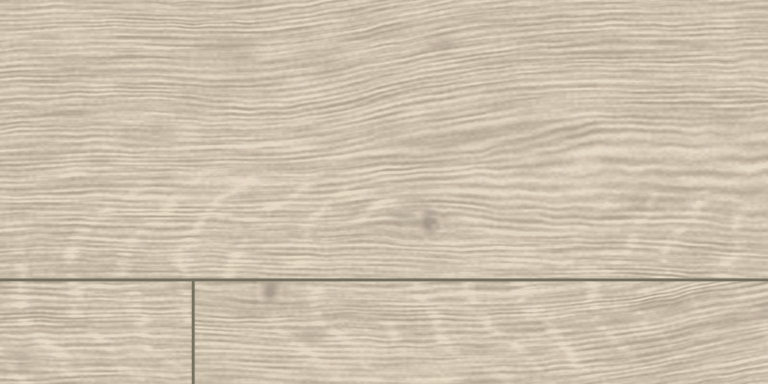
Give the GLSL for this texture, as a WebGL 2 fragment shader.

```glsl
#version 300 es
precision highp float;
// Pale oak floor: long staggered planks parted by thin grey joints.
// Each plank has fine wavy grain lines drawn along a bent height field,
// with a knot that pushes the grain aside, pale ray flecks and grey smudges.

#define PLANK_SIZE vec2(2.6, 1.1)
#define ORIGIN vec2(-0.4, 0.271)
#define STAGGER 0.903
#define JOINT_HALF_WIDTH 0.0038
#define GRAIN_LINES 64.0
#define LINE_CONTRAST 0.3
#define FIBRE_CONTRAST 0.95
#define CLOUD_CONTRAST 0.32
#define GRAIN_RISE 0.15
#define FLECK_SPACING 0.14
#define FLECK_STRENGTH 0.6
#define KNOT_RADIUS 0.034

uniform vec2 u_resolution;
out vec4 outColor;

const vec3 SHADE_OAK = vec3(0.735, 0.685, 0.607);
const vec3 LIGHT_OAK = vec3(0.87, 0.825, 0.742);
const vec3 SMUDGE_GREY = vec3(0.62, 0.58, 0.525);
const vec3 JOINT_GREY = vec3(0.46, 0.435, 0.38);

float hash(vec2 p) {
    vec3 q = fract(p.xyx * vec3(0.1031, 0.1030, 0.0973));
    q += dot(q, q.yzx + 33.33);
    return fract((q.x + q.y) * q.z);
}

float noise(vec2 p) {
    vec2 i = floor(p), f = fract(p);
    f = f * f * (3.0 - 2.0 * f);
    return mix(mix(hash(i), hash(i + vec2(1, 0)), f.x),
               mix(hash(i + vec2(0, 1)), hash(i + vec2(1, 1)), f.x), f.y);
}

// Height along which the grain lines run level, bent by noise and the knot.
float grainHeight(vec2 local, vec2 toKnot, float seed) {
    float g = local.y;
    g -= GRAIN_RISE * smoothstep(0.9, 2.0, local.x) * smoothstep(0.1, 0.5, local.y);
    g += 0.04 * (noise(local * vec2(1.5, 1.8) + seed) - 0.5);
    g += 0.008 * (noise(local * vec2(5.0, 6.0) + seed) - 0.5);
    g += 0.005 * (noise(local * vec2(20.0, 18.0) + seed) - 0.5);
    vec2 k = toKnot / (KNOT_RADIUS * vec2(4.0, 2.0));
    return g - 0.35 * toKnot.y * exp(-dot(k, k));
}

// Evenly spaced lines that drift, fade and merge along their length.
float grainLines(float x, float g, float seed) {
    float drift = 1.6 * noise(vec2(x * 2.5, g * 22.0) + seed);
    float strength = 0.3 + 1.4 * noise(vec2(x * 5.0, g * 40.0) + seed + 11.0);
    return strength * sin(6.2832 * (g * GRAIN_LINES + drift));
}

// Long thin fibres, rougher and shorter at each finer octave.
float fibres(float x, float g, float seed) {
    float sum = 0.0, weight = 0.2;
    vec2 freq = vec2(2.0, GRAIN_LINES * 0.7);
    for (int i = 0; i < 3; i++) {
        sum += weight * (noise(vec2(x, g) * freq + seed + float(i) * 17.0) - 0.5);
        freq *= vec2(2.6, 2.1);
        weight += 0.3;
    }
    return sum;
}

// Curved pale rays near the long edges, broken up by the grain.
float rayFlecks(vec2 local, float edge, float g, float seed) {
    float wobble = 0.07 * noise(local * vec2(6.0, 13.0) + seed);
    float phase = (local.x - 2.7 * edge * edge + wobble) / FLECK_SPACING;
    float ray = smoothstep(0.22, 0.0, abs(fract(phase) - 0.5));
    float broken = smoothstep(0.25, 0.75, noise(vec2(local.x * 18.0, g * 95.0) + seed));
    float patches = smoothstep(0.35, 0.65, noise(local * vec2(2.3, 3.0) + seed + 8.0));
    return ray * broken * patches * smoothstep(0.36, 0.16, edge);
}

// Small dim marks, one jittered inside each cell and many left blank.
float smallMarks(vec2 local, float seed) {
    vec2 cells = local / vec2(0.62, 0.38), id = floor(cells) + seed;
    vec2 centre = 0.3 + 0.4 * vec2(hash(id), hash(id + 5.3));
    vec2 d = (fract(cells) - centre) * vec2(0.62, 0.38) / vec2(0.04, 0.02);
    return exp(-dot(d, d)) * step(0.45, hash(id + 9.1));
}

void main() {
    vec2 p = gl_FragCoord.xy / u_resolution.y;
    float pixel = 1.0 / u_resolution.y;

    // Plank layout
    vec2 q = p - ORIGIN;
    float row = floor(q.y / PLANK_SIZE.y);
    q.x += STAGGER * row;
    vec2 id = vec2(floor(q.x / PLANK_SIZE.x), row);
    vec2 local = q - id * PLANK_SIZE;
    vec2 edge = min(local, PLANK_SIZE - local);
    float seed = floor(hash(id + 21.0) * 60.0);

    // Knots alternate between mid plank and beside the end joint
    vec2 knot = mod(row, 2.0) < 0.5 ? vec2(1.52, 0.15) : vec2(0.2, 1.075);
    vec2 toKnot = local - knot;
    float g = grainHeight(local, toKnot, seed);

    // Wood tone
    float tone = 0.57 + LINE_CONTRAST * grainLines(local.x, g, seed);
    tone += FIBRE_CONTRAST * fibres(local.x, g, seed);
    tone += CLOUD_CONTRAST * (noise(local * vec2(1.8, 3.5) + seed + 3.0) - 0.5);
    tone += 0.35 * (noise(local * vec2(100.0, 150.0) + seed) - 0.5);
    tone += FLECK_STRENGTH * rayFlecks(local, edge.y, g, seed);

    // Faint rings around the knot
    float r = length(toKnot / vec2(0.9, 1.2)) / KNOT_RADIUS;
    float ragged = noise(local * vec2(45.0, 85.0) + seed);
    tone += 0.2 * sin(r * 6.0 + ragged * 4.0) * exp(-0.4 * r * r);
    vec3 color = mix(SHADE_OAK, LIGHT_OAK, clamp(tone, -0.25, 1.2));

    // Grey knot core, halo and scattered smudges
    float grey = (0.25 + 0.6 * ragged) * exp(-2.2 * r * r);
    grey += 0.25 * exp(-0.18 * r * r) * ragged;
    grey += 0.35 * smallMarks(local, seed) * (0.4 + ragged);
    grey += 0.12 * smoothstep(0.7, 0.95, noise(local * vec2(4.0, 8.0) + seed + 30.0));
    color = mix(color, SMUDGE_GREY, clamp(grey, 0.0, 0.8));

    // Joints
    float joint = min(edge.x, edge.y);
    float line = 1.0 - smoothstep(-0.6 * pixel, 0.6 * pixel, joint - JOINT_HALF_WIDTH);
    color *= 1.0 - 0.05 * exp(-joint / 0.006);
    color = mix(color, JOINT_GREY, line);
    outColor = vec4(color, 1.0);
}
```
